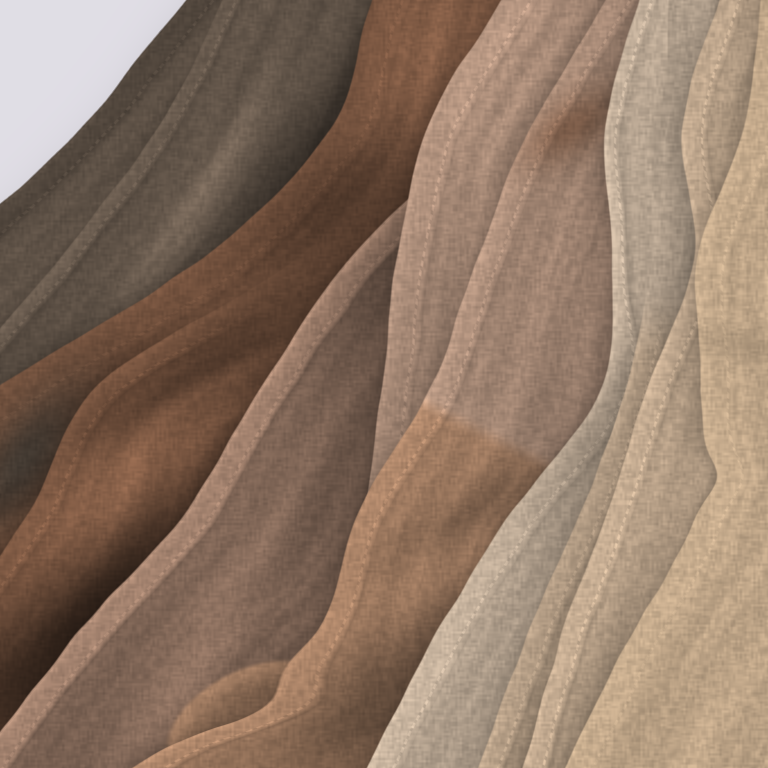
Write a WebGL 1 fragment shader that draws this texture.

```glsl
precision highp float;
// Overlapping sheer cloth pleats with stitched hems, from grey through brown to cream.
uniform vec2 u_resolution;

const vec3 BACKDROP = vec3(0.88, 0.87, 0.90);
const vec3 GREY = vec3(0.375, 0.325, 0.28);
const vec3 BROWN = vec3(0.43, 0.305, 0.23);
const vec3 MAUVE = vec3(0.495, 0.395, 0.335);
const vec3 ROSE = vec3(0.655, 0.54, 0.465);
const vec3 TAN = vec3(0.61, 0.47, 0.37);
const vec3 STONE = vec3(0.70, 0.63, 0.555);
const vec3 SAND = vec3(0.71, 0.62, 0.525);
const vec3 CREAM = vec3(0.745, 0.645, 0.53);
const float STREAK = 0.15;
const float GRAIN = 0.11;
const float STITCH_RATE = 74.0;
const float SHADOW_REACH = 0.02;

float hash(vec2 p) {
  p = fract(p * vec2(0.1031, 0.1030));
  p += dot(p, p.yx + 33.33);
  return fract((p.x + p.y) * p.x * 7.31);
}

float noise(vec2 p) {
  vec2 i = floor(p), f = fract(p);
  f = f * f * (3.0 - 2.0 * f);
  return mix(mix(hash(i), hash(i + vec2(1, 0)), f.x),
             mix(hash(i + vec2(0, 1)), hash(i + vec2(1, 1)), f.x), f.y);
}

// Cubic interpolation weights, four knots at once
vec4 weights(vec4 t) {
  t = abs(t);
  vec4 inner = (1.5 * t - 2.5) * t * t + 1.0;
  vec4 outer = ((2.5 - 0.5 * t) * t - 4.0) * t + 2.0;
  return mix(inner, outer, step(1.0, t)) * step(t, vec4(2));
}

// Horizontal place of a fold through seven evenly spaced heights
float curve(float y, vec4 a, vec3 b) {
  float t = y * 6.0;
  vec4 late = weights(t - vec4(4, 5, 6, 7));
  return dot(weights(t - vec4(0, 1, 2, 3)), a) + dot(late, vec4(b, 2.0 * b.z - b.y))
    + weights(vec4(t + 1.0)).x * (2.0 * a.x - a.y);
}

// Signed distance to a fold, positive on its right
float fold(vec2 q, vec4 a, vec3 b) {
  float x = curve(q.y, a, b);
  float slope = (curve(q.y + 0.004, a, b) - x) / 0.004;
  return (q.x - x) * inversesqrt(1.0 + slope * slope) + 0.004 * (noise(q * 22.0) - 0.5);
}

// Soft tilted spot of light or shade
float spot(vec2 q, float x, float y, float angle, float along, float across) {
  vec2 p = q - vec2(x, y), dir = vec2(cos(angle), sin(angle));
  p = vec2(dot(p, dir), dot(p, vec2(-dir.y, dir.x))) / vec2(along, across);
  return exp(-dot(p, p));
}

// Lay a sheet of cloth with a soft doubled hem and a stitched seam
void lay(inout vec3 col, vec2 q, float d, vec3 cloth, float width, float lift, float shade) {
  float cover = smoothstep(-0.0015, 0.0015, d);
  float streak = noise(vec2(d * 42.0, q.y * 3.0)) + 0.6 * noise(vec2(d * 120.0, q.y * 6.0)) - 0.8;
  float hem = 1.0 - smoothstep(width - 0.003, width + 0.004, d);
  float dash = smoothstep(0.1, 0.3, abs(fract((q.y - q.x * 0.6) * STITCH_RATE) - 0.5));
  float seam = 1.0 - smoothstep(0.0006, 0.0026, abs(d - width * 0.84));
  float crease = exp(-abs(d - width - 0.003) / 0.004);
  cloth *= 1.0 + STREAK * streak * mix(1.0, 0.5, hem);
  cloth *= 1.0 + lift * hem + min(abs(lift) * 2.0, 0.17) * (seam * (dash - 0.35) - 0.4 * crease);
  cloth *= 1.0 + abs(lift) * 0.5 * exp(-abs(d - 0.003) / 0.003);
  col *= 1.0 - shade * exp(-max(-d, 0.0) / SHADOW_REACH);
  col = mix(col, cloth, cover);
}

void main() {
  vec2 q = gl_FragCoord.xy / u_resolution;
  q.y = 1.0 - q.y;
  vec3 col = BACKDROP;
  float opening = smoothstep(0.37, 0.48, q.y);

  // Grey cloth and its second seam
  vec3 cloth = GREY * (1.0 + 0.25 * spot(q, 0.27, 0.25, -0.95, 0.2, 0.03)
    - 0.32 * spot(q, 0.40, 0.20, -0.95, 0.2, 0.05));
  float edge = fold(q, vec4(0.241, 0.104, -0.072, -0.26), vec3(-0.44, -0.62, -0.81));
  lay(col, q, edge, cloth, 0.034, -0.14, 0.03);
  lay(col, q, fold(q, vec4(0.29, 0.205, 0.08, -0.065), vec3(-0.25, -0.43, -0.61)), cloth, 0.02, 0.1, 0.1);

  // Brown cloth with a rolling inner fold
  cloth = BROWN * (1.0 + 0.27 * spot(q, 0.57, 0.07, -1.2, 0.15, 0.07)
    - 0.27 * spot(q, 0.44, 0.26, -0.7, 0.14, 0.05)
    - 0.3 * spot(q, 0.27, 0.475, -0.55, 0.16, 0.03)
    + 0.3 * spot(q, 0.17, 0.62, -0.75, 0.17, 0.05)
    - 0.5 * spot(q, 0.10, 0.82, -0.75, 0.28, 0.06));
  vec3 pocket = mix(cloth, GREY * 0.7, spot(q, 0.03, 0.60, -0.9, 0.11, 0.045));
  lay(col, q, fold(q, vec4(0.484, 0.43, 0.267, 0.003), vec3(-0.26, -0.52, -0.78)), pocket, 0.045, 0.06, 0.22);
  edge = fold(q, vec4(0.7, 0.56, 0.39, 0.13), vec3(0.036, -0.08, -0.2));
  lay(col, q, edge, cloth, 0.03, 0.09 * opening, 0.25 * opening);

  // Mauve pleat and the small turned fold at its foot
  cloth = MAUVE * (1.0 - 0.2 * spot(q, 0.49, 0.38, -1.1, 0.14, 0.05)
    + 0.2 * spot(q, 0.29, 0.81, -0.95, 0.2, 0.04)
    - 0.15 * spot(q, 0.40, 0.69, -1.0, 0.2, 0.035));
  lay(col, q, fold(q, vec4(0.78, 0.625, 0.46, 0.341), vec3(0.241, 0.094, -0.033)), cloth, 0.034, 0.27, 0.25);
  vec2 t = (q - vec2(0.32, 0.935)) * mat2(0.88, -0.47, 0.47, 0.88) / vec2(0.11, 0.06);
  float turn = length(t) - 1.0;
  col = mix(col, TAN * (0.85 + 0.25 * smoothstep(-0.6, 0.0, turn)), 1.0 - smoothstep(-0.06, 0.06, turn));

  // Rose strip, then a rose panel turning to tan below a slanted crease
  cloth = ROSE * (1.03 - 0.1 * smoothstep(0.1, 0.5, q.y));
  lay(col, q, fold(q, vec4(0.651, 0.557, 0.518, 0.497), vec3(0.475, 0.44, 0.4)), cloth, 0.04, 0.08, 0.2);
  float slant = q.y - 0.525 - (q.x - 0.56) * 0.5;
  cloth = mix(ROSE * 0.95, TAN, smoothstep(-0.012, 0.018, slant)) * (1.0 + 0.08 * exp(-abs(slant) / 0.012));
  cloth = mix(cloth, BROWN * 1.05, 0.75 * spot(q, 0.745, 0.165, -0.6, 0.075, 0.035));
  cloth *= 1.0 - 0.18 * spot(q, 0.63, 0.66, -0.5, 0.15, 0.03)
    + 0.1 * spot(q, 0.58, 0.74, -0.7, 0.13, 0.035)
    - 0.3 * spot(q, 0.49, 0.92, -0.8, 0.17, 0.065);
  edge = fold(q, vec4(0.79, 0.69, 0.622, 0.563), vec3(0.466, 0.401, 0.17));
  edge -= 0.03 * exp(-pow((q.y - 0.92) / 0.04, 2.0));
  lay(col, q, edge, cloth, 0.032, 0.12, 0.18);

  // Pale stone and sand pleats
  cloth = STONE * (1.03 - 0.16 * spot(q, 0.76, 0.59, -1.0, 0.16, 0.035));
  edge = fold(q, vec4(0.833, 0.788, 0.797, 0.785), vec3(0.667, 0.5625, 0.478));
  lay(col, q, edge, cloth, mix(0.018, 0.037, opening), 0.08, 0.22);
  edge = fold(q, vec4(0.87, 0.87, 0.85, 0.818), vec3(0.755, 0.684, 0.621));
  lay(col, q, edge, mix(STONE, SAND * 0.96, opening), 0.03, 0.07 * opening, 0.17 * opening);
  lay(col, q, fold(q, vec4(0.9375, 0.888, 0.905, 0.846), vec3(0.79, 0.729, 0.681)), SAND, 0.03, 0.09, 0.18);

  // Cream cloth with a small notch
  cloth = CREAM * (1.0 - 0.09 * spot(q, 0.97, 0.45, 0.1, 0.1, 0.02));
  edge = fold(q, vec4(0.99, 0.97, 0.909, 0.914), vec3(0.908, 0.818, 0.736));
  edge -= 0.016 * exp(-pow((q.y - 0.62) / 0.03, 2.0));
  lay(col, q, edge, cloth, 0.04, 0.04, 0.2);

  // Woven grain, absent from the bare backdrop
  float weave = noise(q * vec2(340, 110)) + noise(q.yx * vec2(340, 110) + 7.0) - 1.0;
  col *= 1.0 + GRAIN * weave * (1.0 - smoothstep(0.75, 0.85, col.b));
  gl_FragColor = vec4(col, 1);
}
```
